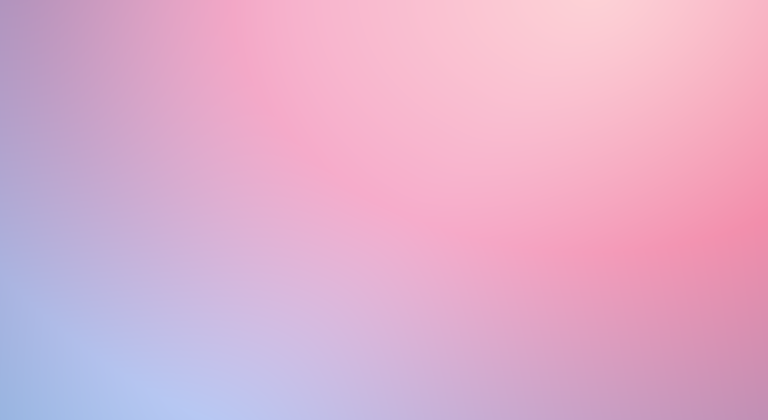
Give the GLSL for this background, as a Shadertoy shader.

```glsl
#define GLOW_CENTER vec2(1.41, 1.02)
#define GLOW_RADIUS 0.62
#define GLOW_SQUASH vec2(0.72, 1.0)
#define AXIS_NORMAL vec2(0.74, -0.67)
#define PEACH vec3(0.992, 0.824, 0.839)
#define PINK vec3(0.965, 0.675, 0.796)
#define PERIWINKLE vec3(0.718, 0.784, 0.953)
#define SKY vec3(0.612, 0.745, 0.914)
#define LEFT_SHADE vec3(0.100, 0.155, 0.145)
#define RIGHT_SHADE vec3(0.025, 0.190, 0.200)

// Colour sequence from the glow centre outward
vec3 glowRamp(float t) {
    vec3 color = mix(PEACH, PINK, clamp(t, 0.0, 1.0));
    color = mix(color, PERIWINKLE, clamp((t - 1.0) / 0.96, 0.0, 1.0));
    return mix(color, SKY, clamp((t - 1.96) / 0.40, 0.0, 1.0));
}

// Soft absolute value: darkening grows away from the diagonal axis
float sideShade(float offset) {
    return 1.3 * (sqrt(offset * offset + 0.05) - sqrt(0.05));
}

void mainImage(out vec4 fragColor, in vec2 fragCoord) {
    // Height spans 0..1; width is normalised to the composition
    vec2 position = fragCoord / iResolution.xy * vec2(1.83, 1.0);
    vec2 fromGlow = position - GLOW_CENTER;

    float t = length(fromGlow * GLOW_SQUASH) / GLOW_RADIUS;
    float offset = dot(fromGlow, AXIS_NORMAL);

    // Mauve on the upper left, rose on the right
    vec3 leftShade = LEFT_SHADE * smoothstep(0.7, 1.6, t);
    vec3 shade = mix(leftShade, RIGHT_SHADE, smoothstep(-0.1, 0.1, offset));

    vec3 color = glowRamp(t) - shade * sideShade(offset);
    fragColor = vec4(clamp(color, 0.0, 1.0), 1.0);
}
```
